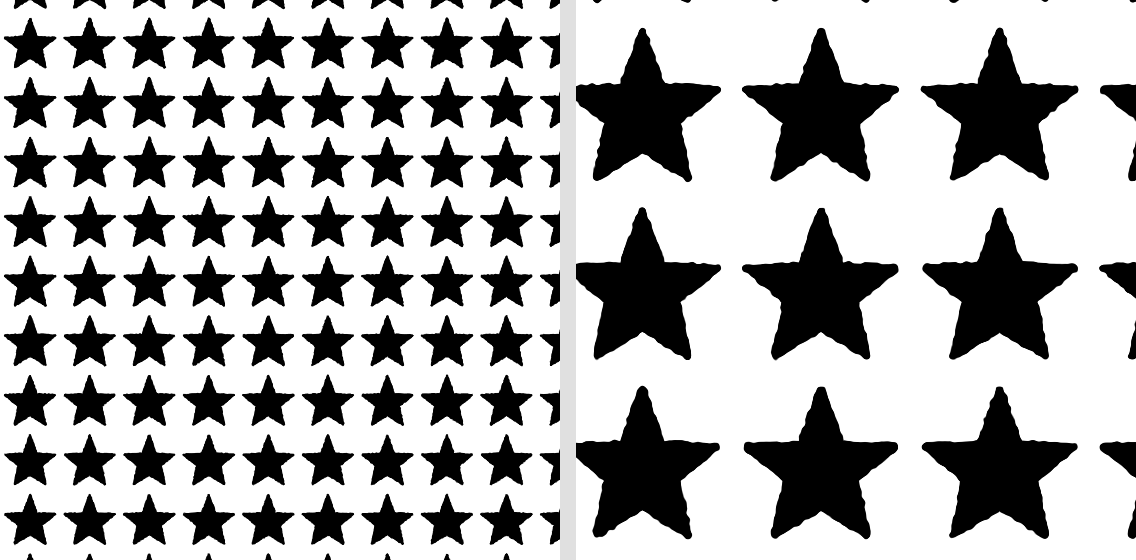
Left: the whole. Right: its middle third, enlarged.
A Shadertoy shader for this pattern:

```glsl
#define REPEATS 9.404               // cells per canvas height
#define ANCHOR vec2(0.0538, 0.9193) // centre of the top left star
#define ROUNDING 0.023              // corner radius, in cells
#define ROUGHNESS 0.007             // edge wobble, in cells
#define GRAIN 32.0                  // wobble frequency per cell
#define INK vec3(0.0)
#define PAPER vec3(1.0)

// Right half of the star outline, from top tip to bottom notch
const vec2 OUTLINE[6] = vec2[6](
    vec2(0.0, 0.441), vec2(0.110, 0.137), vec2(0.414, 0.122),
    vec2(0.191, -0.059), vec2(0.255, -0.367), vec2(0.0, -0.208));

float hash(vec2 p) {
    vec3 q = fract(p.xyx * 0.1031);
    q += dot(q, q.yzx + 33.33);
    return fract((q.x + q.y) * q.z);
}

float valueNoise(vec2 p) {
    vec2 i = floor(p), f = fract(p);
    f = f * f * (3.0 - 2.0 * f);
    vec2 k = vec2(0.0, 1.0);
    return mix(mix(hash(i), hash(i + k.yx), f.x),
               mix(hash(i + k.xy), hash(i + k.yy), f.x), f.y);
}

// Signed distance to the mirrored outline, negative inside
float starDistance(vec2 p) {
    p.x = abs(p.x);
    float nearest = 1e3;
    float side = 1.0;
    for (int i = 0; i < 5; i++) {
        vec2 a = OUTLINE[i], edge = OUTLINE[i + 1] - a, w = p - a;
        vec2 gap = w - edge * clamp(dot(w, edge) / dot(edge, edge), 0.0, 1.0);
        nearest = min(nearest, dot(gap, gap));
        // Flip the side for each edge crossed by a ray to the right
        bool spans = (w.y < 0.0) != (w.y < edge.y);
        if (spans && w.x < edge.x * w.y / edge.y) side = -side;
    }
    return side * sqrt(nearest);
}

void mainImage(out vec4 fragColor, in vec2 fragCoord) {
    // Square grid with each star at the centre of its cell
    vec2 grid = (fragCoord / iResolution.y - ANCHOR) * REPEATS;
    vec2 local = fract(grid + 0.5) - 0.5;

    // Rounded star with a slightly ragged edge
    float d = starDistance(local) - ROUNDING;
    d += ROUGHNESS * (2.0 * valueNoise(grid * GRAIN + 500.0) - 1.0);

    float pixel = REPEATS / iResolution.y;
    float coverage = smoothstep(-0.6 * pixel, 0.6 * pixel, -d);
    fragColor = vec4(mix(PAPER, INK, coverage), 1.0);
}
```
